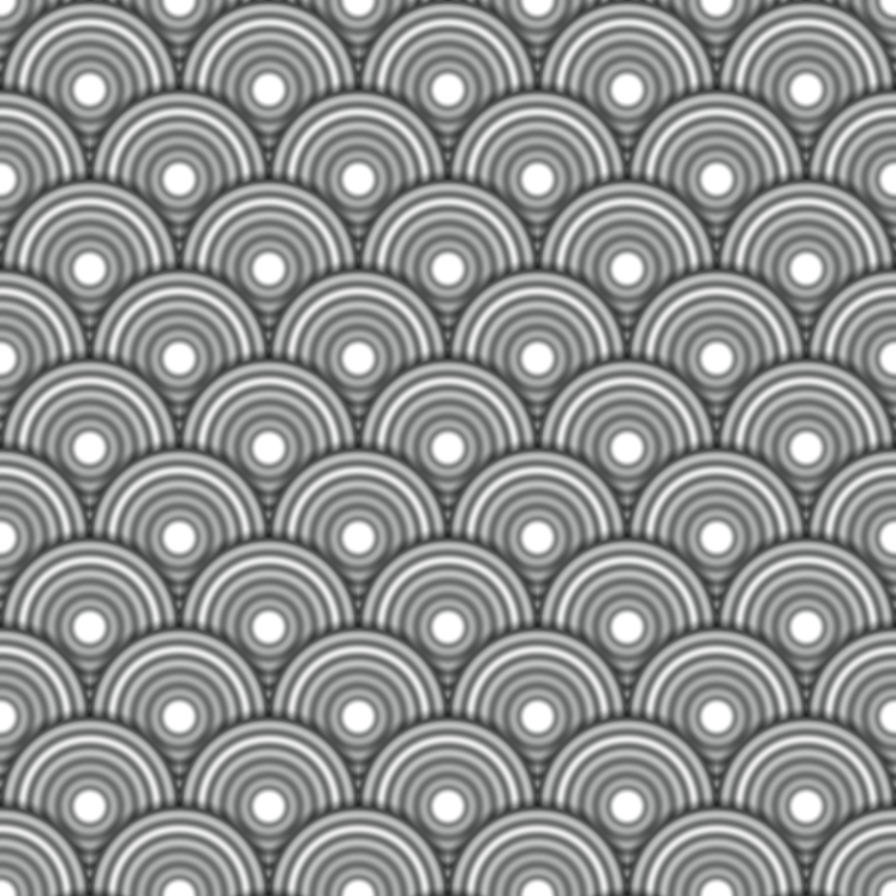
Give the GLSL for this pattern, as a Shadertoy shader.

```glsl
// Overlapping fish-scale discs, five across, staggered by half a step per row.
// Each disc is a radial tone profile: a white core and five soft grey rings.
// Rows are layered from top to bottom, each shading the row behind its rim.

const float TAU = 6.2831853;
const float RADII_PER_CANVAS = 10.0;   // disc radius is one tenth of the canvas
const float RING_STEP = 0.16;
const float FIRST_RING = 0.27;
const float CORE_RADIUS = 0.178;
const float RIM_SOFTNESS = 0.025;

// Distance to the nearest disc centre in a row; odd rows shift by one radius.
float rowDistance(vec2 p, float row) {
    float shift = mod(row, 2.0);
    float x = mod(p.x - shift + 1.0, 2.0) - 1.0;
    return length(vec2(x, p.y - row));
}

// Grey level of the ring crests, brightest on the fourth ring.
float crestTone(float r) {
    float offset = (r - 0.75) / 0.15;
    return 0.67 + 0.25 * exp(-offset * offset);
}

float discTone(float r, float softness) {
    float wave = 0.5 + 0.5 * cos(TAU * (r - FIRST_RING) / RING_STEP);
    float tone = mix(0.42, crestTone(r), wave);
    tone = mix(tone, 0.28, smoothstep(0.94, 1.0, r));
    float core = 1.0 - smoothstep(CORE_RADIUS - softness, CORE_RADIUS + softness, r);
    return mix(tone, 1.0, core);
}

// Soft dark border cast outside a rim.
float rimShade(float r) {
    return mix(0.48, 1.0, smoothstep(0.99, 1.13, r));
}

// Nearly neutral grey with a slight cool cast in the darker tones.
vec3 coolGrey(float tone) {
    return vec3(tone) + vec3(-0.006, 0.002, 0.004) * (1.0 - tone);
}

void mainImage(out vec4 fragColor, in vec2 fragCoord) {
    vec2 p = RADII_PER_CANVAS * fragCoord / iResolution.y;
    float pixel = RADII_PER_CANVAS / iResolution.y;
    float softness = max(RIM_SOFTNESS, pixel);

    // Layer the rows that can reach this point, back to front.
    float tone = 0.25;
    float baseRow = floor(p.y);
    for (int i = 1; i >= -1; i--) {
        float r = rowDistance(p, baseRow + float(i));
        float cover = 1.0 - smoothstep(1.0 - softness, 1.0 + softness, r);
        tone = mix(tone * rimShade(r), discTone(r, softness + 0.025), cover);
    }
    fragColor = vec4(coolGrey(tone), 1.0);
}
```
